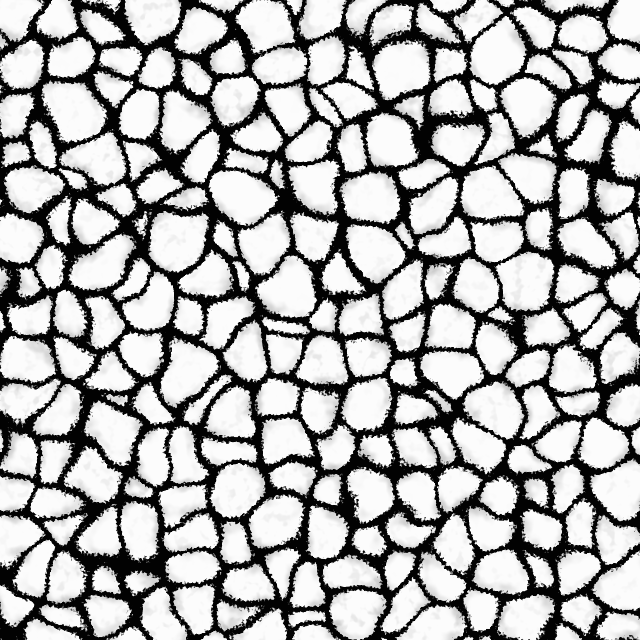
Give the GLSL for this pattern, as a Shadertoy shader.

```glsl
// Tightly packed white pebbles with bristly edges on a black ground.

const float CELLS = 15.0;                 // pebble sites across the canvas
const vec3 GROUND = vec3(0.008);
const vec3 STONE = vec3(0.99);

// Three random values in 0..1 for a lattice point
vec3 hash3(vec2 p) {
    vec3 q = fract(p.xyx * vec3(0.1031, 0.1030, 0.0973));
    q += dot(q, q.yxz + 33.33);
    return fract((q.xxy + q.yzz) * q.zyx);
}

// Gradient noise, roughly -0.7..0.7
float slope(vec2 cell, vec2 offset, vec2 f) {
    float angle = 6.2832 * hash3(cell + offset).x;
    return dot(vec2(cos(angle), sin(angle)), f - offset);
}

float noise(vec2 p) {
    vec2 i = floor(p), f = p - i;
    vec2 u = f * f * f * (f * (f * 6.0 - 15.0) + 10.0);
    return mix(mix(slope(i, vec2(0, 0), f), slope(i, vec2(1, 0), f), u.x),
               mix(slope(i, vec2(0, 1), f), slope(i, vec2(1, 1), f), u.x), u.y);
}

// Jittered site of a cell: position in xy, size weight in z
vec3 site(vec2 cell) {
    vec3 h = hash3(cell + 57.0);
    return vec3(cell + 0.5 + 0.84 * (h.xy - 0.5), 0.5 * h.z);
}

// Distance inside the rounded pebble that owns p; also returns its cell
float pebble(vec2 p, out vec2 owner) {
    // Owner: smallest weighted distance
    float nearest = 1e5;
    owner = floor(p);
    for (int y = -2; y <= 2; y++)
    for (int x = -2; x <= 2; x++) {
        vec2 cell = floor(p) + vec2(x, y);
        vec3 s = site(cell);
        float power = dot(p - s.xy, p - s.xy) - s.z;
        if (power < nearest) {
            nearest = power;
            owner = cell;
        }
    }

    // Smooth minimum of the distances to all walls rounds the corners
    vec3 a = site(owner);
    float rounding = mix(0.035, 0.1, a.z * 2.0);
    float sum = 0.0;
    for (int y = -2; y <= 2; y++)
    for (int x = -2; x <= 2; x++) {
        if (x == 0 && y == 0) continue;
        vec3 b = site(owner + vec2(x, y));
        vec2 ab = b.xy - a.xy;
        float span = max(length(ab), 0.01);
        float wall = (span * span + a.z - b.z) / (2.0 * span) - dot(p - a.xy, ab / span);
        sum += exp(-wall / rounding);
    }
    return -rounding * log(sum);
}

void mainImage(out vec4 fragColor, in vec2 fragCoord) {
    vec2 uv = fragCoord / iResolution.y;

    // Bend the plane so that straight walls become beans and drops
    vec2 p = uv * CELLS + 20.0;
    p += 0.38 * vec2(noise(p * 1.05), noise(p * 1.05 + 71.3));

    // Inset by half a gap, a little different for every stone
    vec2 owner;
    float inside = pebble(p, owner);
    vec3 trait = hash3(owner + 211.0);
    float depth = (inside - mix(0.045, 0.085, trait.x)) / CELLS;

    // Bristly outline
    float bristle = 0.0055 * noise(uv * 210.0) + 0.002 * noise(uv * 390.0 + 9.0);
    float soft = max(0.0018, 0.9 / iResolution.y);
    float cover = smoothstep(-soft, soft, depth + bristle);

    // Pale grey wash along parts of the rim, faint blotches within
    float rim = 1.0 - smoothstep(0.001, 0.014, depth + 0.006 * noise(uv * 80.0));
    float wash = rim * smoothstep(-0.15, 0.45, noise(uv * 26.0 + 5.0));
    float blotch = smoothstep(0.05, 0.5, noise(uv * 55.0) + 0.5 * noise(uv * 130.0));
    vec3 stone = STONE - 0.17 * wash - 0.09 * blotch * trait.y * trait.y;

    fragColor = vec4(mix(GROUND, stone, cover), 1.0);
}
```
